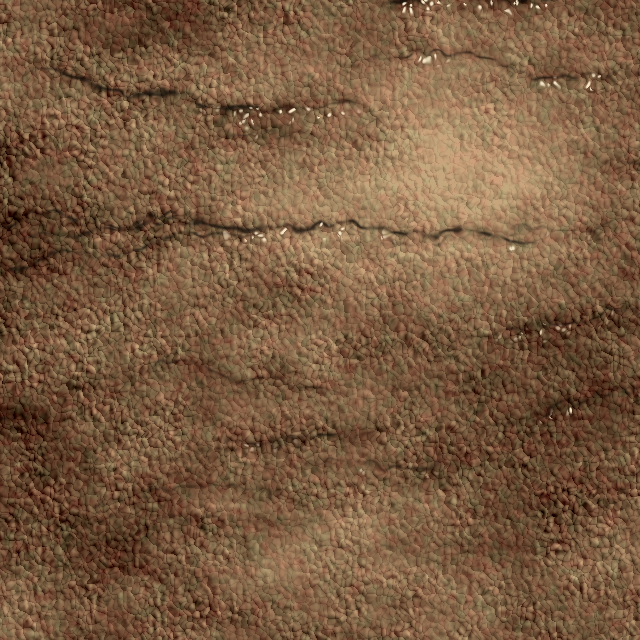
Write a WebGL 1 fragment shader that draws this texture.

```glsl
precision highp float;
uniform vec2 u_resolution;

const vec3 DARK_HIDE = vec3(0.22, 0.11, 0.05);
const vec3 LIGHT_HIDE = vec3(0.67, 0.54, 0.40);
const vec3 CREASE_COLOR = vec3(0.07, 0.055, 0.035);
const vec3 GLINT_COLOR = vec3(0.96, 0.90, 0.78);
const vec2 LIGHT_DIR = vec2(0.75, 0.66);
const vec2 GRAIN_SCALE = vec2(112.0, 92.0);
const float BASE_TONE = 0.44;
const float PATCH_GAIN = 0.46;
const float MOTTLE_GAIN = 0.75;
const float SMUDGE_GAIN = 0.40;
const float RELIEF_GAIN = 0.30;
const float GROOVE_GAIN = 0.15;
const float ROUGH_GAIN = 0.42;
const float FINE_GAIN = 0.20;
const float TINT_GAIN = 0.05;
const float SHADOW_GAIN = 0.42;
const float CREASE_WIDTH = 0.0036;
const float SHADOW_WIDTH = 0.016;
const int CREASES = 14;

vec2 hash22(vec2 p) {
  vec3 q = fract(p.xyx * vec3(0.1031, 0.1030, 0.0973));
  q += dot(q, q.yzx + 33.33);
  return fract((q.xx + q.yz) * q.zy);
}

float noise(vec2 p) {
  vec2 i = floor(p), f = fract(p);
  f = f * f * (3.0 - 2.0 * f);
  float low = mix(hash22(i).x, hash22(i + vec2(1.0, 0.0)).x, f.x);
  float high = mix(hash22(i + vec2(0.0, 1.0)).x, hash22(i + 1.0).x, f.x);
  return mix(low, high, f.y);
}

float fbm(vec2 p) {
  float sum = 0.0, gain = 0.5;
  for (int i = 0; i < 4; i++) {
    sum += gain * noise(p);
    p = p * 2.03 + 17.3;
    gain *= 0.5;
  }
  return sum / 0.9375;
}

// Pebble cells: xy = offset from the centre, z = distance to the groove
vec3 pebbles(vec2 p, out vec2 id) {
  vec2 cell = floor(p), offset = vec2(0.0);
  float nearest = 8.0, second = 8.0;
  id = cell;
  for (int y = -1; y <= 1; y++) {
    for (int x = -1; x <= 1; x++) {
      vec2 c = cell + vec2(float(x), float(y));
      vec2 d = p - c - hash22(c);
      float r = length(d);
      if (r < nearest) {
        second = nearest;
        nearest = r;
        offset = d;
        id = c;
      } else {
        second = min(second, r);
      }
    }
  }
  return vec3(offset, second - nearest);
}

float blob(vec2 p, vec2 centre, vec2 size) {
  vec2 q = (p - centre) / size;
  return exp(-dot(q, q));
}

// Wandering folds: x = sharp core, y = soft shadow, z = lit lower lip
vec3 creases(vec2 p) {
  vec3 fold = vec3(0.0);
  for (int i = 0; i < CREASES; i++) {
    float k = float(i);
    vec2 rnd = hash22(vec2(k * 3.7 + 1.0, 9.0));
    float path = 0.14 + 0.86 * (k + 0.5) / float(CREASES) + (rnd.x - 0.5) * 0.04;
    path += (noise(vec2(p.x * 3.0, k * 7.3)) - 0.5) * 0.12;
    path += (noise(vec2(p.x * 11.0, k * 5.1 + 40.0)) - 0.5) * 0.03;
    float d = p.y - path;
    float reach = smoothstep(0.38, 0.75, noise(vec2(p.x * 4.0 + rnd.y * 9.0, k * 4.7 + 20.0)));
    reach *= mix(0.3, 1.0, smoothstep(0.15, 0.4, path)) * (0.45 + 0.55 * rnd.y);
    float width = CREASE_WIDTH * (0.35 + reach);
    fold.x = max(fold.x, reach * exp(-d * d / (width * width)));
    float spread = SHADOW_WIDTH * mix(1.4, 0.8, smoothstep(0.1, 0.5, p.x));
    fold.y = max(fold.y, reach * exp(-abs(d) / spread));
    float lip = (d + 0.010) / 0.013;
    fold.z = max(fold.z, reach * exp(-lip * lip));
  }
  return fold;
}

void main() {
  vec2 p = gl_FragCoord.xy / u_resolution.y;

  // Broad worn patches, mottling and smudges along the folds
  float worn = blob(p, vec2(0.70, 0.76), vec2(0.40, 0.34));
  worn += 0.75 * blob(p, vec2(0.55, 0.12), vec2(0.22, 0.17));
  worn += 0.6 * blob(p, vec2(0.0, 0.06), vec2(0.10, 0.07));
  float tone = BASE_TONE + PATCH_GAIN * worn;
  tone += MOTTLE_GAIN * (fbm(p * vec2(4.0, 6.0) + 3.0) - 0.5);
  tone += SMUDGE_GAIN * (fbm(p * vec2(16.0, 28.0) + 70.0) - 0.5);

  // Soft irregular grain, deeper where the hide is less worn
  vec2 id;
  vec2 warp = vec2(noise(p * 80.0), noise(p * 80.0 + 60.0)) * 0.010;
  vec3 pebble = pebbles((p + warp) * GRAIN_SCALE, id);
  float depth = mix(1.2, 0.75, clamp(worn, 0.0, 1.0)) * (0.6 + 0.8 * noise(p * 22.0));
  float grain = RELIEF_GAIN * dot(pebble.xy, LIGHT_DIR);
  grain += GROOVE_GAIN * (smoothstep(0.0, 0.45, pebble.z) - 0.5);
  vec2 rough = p * vec2(150.0, 125.0);
  grain += ROUGH_GAIN * (noise(rough) - noise(rough + 0.7 * LIGHT_DIR));
  grain += FINE_GAIN * (noise(p * 210.0) - 0.5);
  tone += grain * depth;

  // Folds, roughened by the grain they cross
  vec2 jag = vec2(0.0, 0.014 * (noise(p * 60.0 + 5.0) - 0.5) + 0.012 * (noise(p * 24.0) - 0.5));
  vec3 fold = creases(p + jag);
  tone -= SHADOW_GAIN * fold.y * (0.5 + noise(p * vec2(40.0, 65.0) + 33.0));

  vec3 color = mix(DARK_HIDE, LIGHT_HIDE, clamp(tone, -0.35, 1.25));
  float tint = noise(p * 120.0 + 90.0) + noise(p * 75.0 + 140.0) - 1.0;
  color += TINT_GAIN * tint * vec3(0.8, -0.6, -0.2);
  float tear = smoothstep(0.3, 0.7, noise(p * vec2(45.0, 90.0) + 12.0));
  color = mix(color, CREASE_COLOR, fold.x * mix(0.25, 0.95, tear));

  // Bright specks scattered along the lower lips of the folds
  float speck = 1.0 - smoothstep(0.12, 0.45, length(pebble.xy - 0.12 * LIGHT_DIR));
  float chosen = step(0.72, hash22(id + 51.0).y) * smoothstep(0.25, 0.45, p.x);
  chosen *= smoothstep(0.35, 0.6, noise(p * 9.0 + 25.0));
  color = mix(color, GLINT_COLOR, speck * chosen * smoothstep(0.15, 0.55, fold.z));

  gl_FragColor = vec4(clamp(color, 0.0, 1.0), 1.0);
}
```
